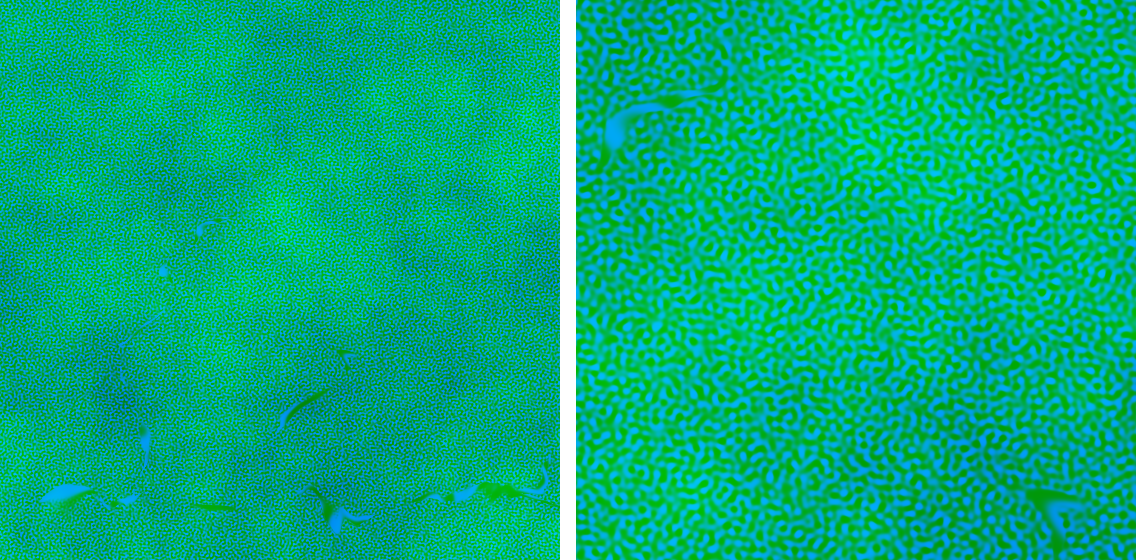
Left, the full canvas; right, a detail of the centre.
Reproduce this texture procedurally as a WebGL 1 fragment shader.

```glsl
precision highp float;
// Fine blue and green labyrinth over soft cloudy shading, crossed by thin
// broken veins. Every field is a sum of randomly directed sine waves; the
// veins are warped segments along which the labyrinth widens into ribbons.
uniform vec2 u_resolution;

const float TAU = 6.2831853;
const int WAVE_COUNT = 32;

float hash(float n) {
  return fract(sin(n * 12.9898) * 4375.85);
}

// Isotropic random field with zero mean and unit variance; a wide spread
// of frequencies keeps neighbouring grains from lining up.
float waves(vec2 p, float frequency, float spread, float seed) {
  float sum = 0.0;
  for (int i = 0; i < WAVE_COUNT; i++) {
    float n = float(i) + seed * 41.7;
    float angle = float(i) * 2.39996 + seed;
    float k = TAU * frequency * (1.0 + spread * (2.0 * hash(n + 0.5) - 1.0));
    sum += sin(k * dot(p, vec2(cos(angle), sin(angle))) + TAU * hash(n));
  }
  return sum * sqrt(2.0 / float(WAVE_COUNT));
}

vec2 warp(vec2 p, float frequency, float amount, float seed) {
  return p + amount * vec2(waves(p, frequency, 0.3, seed),
                           waves(p, frequency, 0.3, seed + 1.0));
}

// x: distance to the segment, y: signed offset across it.
vec2 segment(vec2 p, vec2 start, vec2 end) {
  vec2 axis = end - start;
  vec2 q = p - start;
  float along = clamp(dot(q, axis) / dot(axis, axis), 0.0, 1.0);
  float across = (axis.x * q.y - axis.y * q.x) / length(axis);
  return vec2(length(q - axis * along), across);
}

vec2 nearer(vec2 a, vec2 b) {
  return a.x < b.x ? a : b;
}

// One long vein near the bottom with branches climbing from it.
vec2 veins(vec2 p) {
  vec2 v = segment(p, vec2(-0.2, 0.09), vec2(1.2, 0.11));
  v = nearer(v, segment(p, vec2(0.26, 0.10), vec2(0.22, 0.40)));
  v = nearer(v, segment(p, vec2(0.22, 0.40), vec2(0.50, 0.72)));
  v = nearer(v, segment(p, vec2(0.43, 0.12), vec2(0.60, 0.38)));
  return nearer(v, segment(p, vec2(0.94, 0.10), vec2(0.98, 0.23)));
}

float clouds(vec2 p) {
  return 0.55 * waves(p, 1.4, 0.3, 3.0) + 0.45 * waves(p, 3.2, 0.3, 4.0)
       + 0.32 * waves(p, 7.0, 0.3, 5.0) + 0.25 * waves(p, 17.0, 0.3, 6.0);
}

// Spreads a bell-shaped field evenly over 0 to 1, leaning to green.
float equalize(float z) {
  return 1.0 / (1.0 + exp(0.14 - 1.8 * z));
}

void main() {
  vec2 p = gl_FragCoord.xy / min(u_resolution.x, u_resolution.y);

  // Fine labyrinth with short strokes, broken up by some coarser grains.
  float labyrinth = 0.95 * waves(p, 155.0, 0.32, 9.0)
                  + 0.32 * waves(p, 80.0, 0.4, 10.0);

  // Broken veins: their width swells and vanishes along the way.
  vec2 bent = warp(warp(p, 4.5, 0.014, 11.0), 13.0, 0.005, 13.0);
  vec2 vein = veins(warp(bent, 32.0, 0.0015, 21.0));
  float swell = smoothstep(-1.2, 1.8, waves(p, 8.0, 0.3, 15.0));
  float width = 0.0085 * swell * mix(1.0, 0.55, smoothstep(0.1, 0.6, p.y));
  float core = 1.0 - smoothstep(0.4 * width, width + 0.001, vein.x);
  core *= smoothstep(0.0008, 0.0035, width);
  float halo = 0.55 * swell * exp(-vein.x / 0.012);

  // Ribbons turn from green to blue along the vein, with finer ripples beside.
  float drift = 2.4 * waves(p, 11.0, 0.3, 17.0);
  float ribbon = 1.8 * sin(TAU * 22.0 * vein.y + drift);
  float ripple = 1.4 * sin(TAU * 110.0 * vein.y + drift);
  float pattern = mix(mix(labyrinth, ripple, halo), ribbon, core);

  // Clouds shade the green channel, which sinks beside the veins.
  float shade = 0.668 + 0.048 * clouds(p) - 0.045 * exp(-vein.x / 0.05);
  float green = clamp(shade, 0.52, 0.86);
  gl_FragColor = vec4(0.0, green, equalize(pattern), 1.0);
}
```
